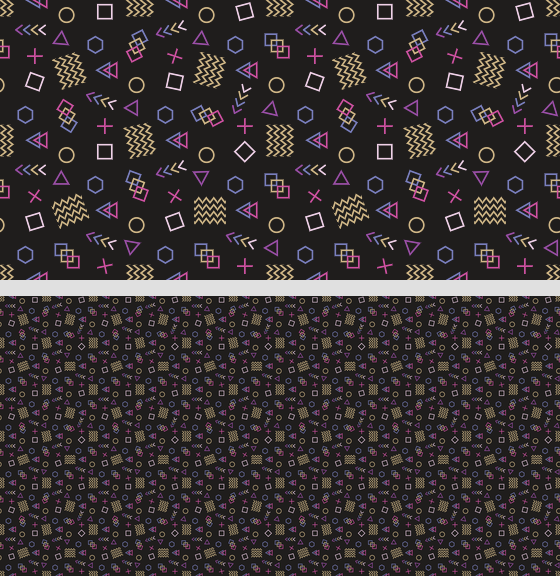
Top: one tile. Bottom: repeated 3 by 3.
This pattern is drawn by a WebGL 1 fragment shader. Its source:

```glsl
precision highp float;

uniform vec2 u_resolution;

const vec2 CANVAS = vec2(768.0, 384.0); // design units, 4 x 4 staggered repeats
const vec2 PITCH = vec2(192.0, 96.0);
const float HALF_LINE = 1.12;

const vec3 GROUND = vec3(0.120, 0.113, 0.111);
const vec3 SAND = vec3(0.82, 0.72, 0.53);
const vec3 BLUE = vec3(0.48, 0.50, 0.75);
const vec3 PURPLE = vec3(0.61, 0.31, 0.66);
const vec3 PINK = vec3(0.82, 0.32, 0.64);
const vec3 BLUSH = vec3(0.94, 0.82, 0.91);

// Position relative to the nearest copy; odd rows are shifted by half a pitch.
vec2 nearestCopy(vec2 p, vec2 anchor, out vec2 id) {
  vec2 q = p - anchor;
  float row = floor(q.y / PITCH.y + 0.5);
  q.x -= mod(row, 2.0) * 0.5 * PITCH.x;
  float column = floor(q.x / PITCH.x + 0.5);
  id = vec2(mod(column, 2.0), mod(row, 4.0));
  return q - vec2(column, row) * PITCH;
}

vec2 rotate(vec2 p, float degrees) {
  float a = radians(degrees);
  float c = cos(a), s = sin(a);
  return mat2(c, -s, s, c) * p;
}

// Nearest copy turned by its own angle: one per row, for even and odd columns.
vec2 turnedCopy(vec2 p, vec2 anchor, vec4 evenTurns, vec4 oddTurns) {
  vec2 id;
  vec2 q = nearestCopy(p, anchor, id);
  vec4 pick = step(abs(vec4(0.0, 1.0, 2.0, 3.0) - id.y), vec4(0.5));
  return rotate(q, dot(mix(evenTurns, oddTurns, id.x), pick));
}

vec2 plainCopy(vec2 p, vec2 anchor) {
  vec2 id;
  return nearestCopy(p, anchor, id);
}

// Distance to the outline of a regular polygon resting on a flat side.
float polygon(vec2 p, float sides, float apothem) {
  float sector = 6.2831853 / sides;
  float a = atan(p.x, p.y);
  return abs(cos(floor(a / sector + 0.5) * sector - a) * length(p) - apothem);
}

float segment(vec2 p, vec2 a, vec2 b) {
  vec2 ab = b - a;
  return length(p - a - ab * clamp(dot(p - a, ab) / dot(ab, ab), 0.0, 1.0));
}

float plusSign(vec2 p, float arm) {
  p = abs(p);
  return max(min(p.x, p.y), max(p.x, p.y) - arm + HALF_LINE);
}

float chevron(vec2 p) {
  return segment(vec2(p.x, abs(p.y)), vec2(0.0), vec2(8.3, 6.2));
}

// Four parallel zigzags, each of four waves.
float zigzags(vec2 p, float gap, float swing, float wave) {
  float x = p.x - swing * (2.0 * abs(fract(p.y / wave + 0.5) - 0.5) - 0.5);
  float line = clamp(floor(x / gap), -2.0, 1.0) + 0.5;
  float slope = 2.0 * swing / wave;
  float d = abs(x - line * gap) * inversesqrt(1.0 + slope * slope);
  return max(d, abs(p.y) - 2.0 * wave);
}

void ink(inout vec3 color, float d, vec3 tint, float pixel) {
  float cover = 1.0 - smoothstep(-0.6 * pixel, 0.6 * pixel, d - HALF_LINE);
  color = mix(color, tint, cover);
}

void main() {
  vec2 p = gl_FragCoord.xy / u_resolution * CANVAS;
  p.y = CANVAS.y - p.y;
  float pixel = CANVAS.y / u_resolution.y;
  vec3 color = GROUND;

  // Single outlines
  vec2 q = plainCopy(p, vec2(91.3, 20.7));
  ink(color, abs(length(q) - 9.9), SAND, pixel);
  q = plainCopy(p, vec2(130.8, 61.5));
  ink(color, polygon(q.yx, 6.0, 9.7), BLUE, pixel);
  q = turnedCopy(p, vec2(143.7, 16.0), vec4(0.0, 12.0, 0.0, -20.0), vec4(-15.0, 20.0, 45.0, -17.0));
  ink(color, polygon(q, 4.0, 9.6), BLUSH, pixel);
  q = turnedCopy(p, vec2(84.0, 52.0), vec4(5.0, -90.0, 0.0, 190.0), vec4(5.0, 13.0, 178.0, -90.0));
  ink(color, polygon(q - vec2(0.0, 2.5), 3.0, 5.75), PURPLE, pixel);
  q = turnedCopy(p, vec2(47.8, 77.0), vec4(0.0, 0.0, 35.0, -12.0), vec4(18.0, 0.0, 33.0, 0.0));
  ink(color, plusSign(q, 10.7), PINK, pixel);

  // Paired triangles
  q = plainCopy(p, vec2(144.4, 96.3));
  ink(color, polygon(rotate(q, -90.0), 3.0, 5.75), BLUE, pixel);
  ink(color, polygon(rotate(q - vec2(9.9, 0.0), -90.0), 3.0, 5.75), PINK, pixel);

  // Chain of three squares
  q = turnedCopy(p, vec2(188.0, 63.0), vec4(63.0, -28.0, 20.0, 0.0), vec4(0.0, -148.0, 0.0, 0.0));
  ink(color, polygon(q + 8.4, 4.0, 7.7), BLUE, pixel);
  ink(color, polygon(q, 4.0, 7.7), SAND, pixel);
  ink(color, polygon(q - 8.4, 4.0, 7.7), PINK, pixel);

  // Row of chevrons
  q = turnedCopy(p, vec2(41.8, 41.0), vec4(0.0, 20.0, 0.0, 20.0), vec4(-18.0, -66.0, -18.0, 18.0));
  for (int i = 0; i < 4; i++) {
    float n = float(i);
    vec3 tint = n < 0.5 ? PURPLE : n < 1.5 ? BLUE : n < 2.5 ? SAND : BLUSH;
    ink(color, chevron(q + vec2(20.0 - 10.6 * n, 0.0)), tint, pixel);
  }

  // Zigzag patch
  q = turnedCopy(p, vec2(96.0, 96.8), vec4(-18.0, -12.0, -110.0, 0.0), vec4(14.0, 0.0, -90.0, 0.0));
  ink(color, zigzags(q, 9.4, 6.6, 10.3), SAND, pixel);

  gl_FragColor = vec4(color, 1.0);
}
```
